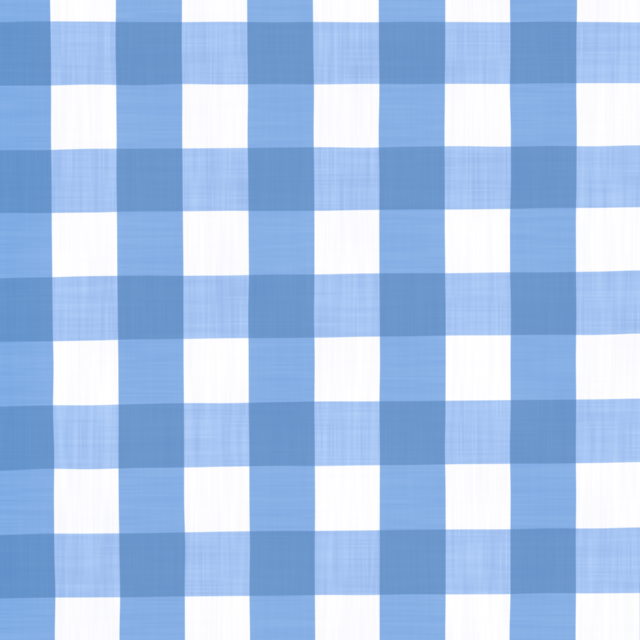
Write a Shadertoy shader that draws this pattern.

```glsl
const vec3 WHITE = vec3(0.99, 0.99, 1.0);
const vec3 WARP_BLUE = vec3(0.53, 0.69, 0.90);
const vec3 WEFT_BLUE = vec3(0.65, 0.77, 0.95);
const vec3 CROSS_BLUE = vec3(0.42, 0.59, 0.80);

const vec2 PERIOD = vec2(0.2044, 0.2005);
const vec2 BAND_WIDTH = vec2(0.1025, 0.0995);
const vec2 BAND_CENTRE = vec2(0.2354, 0.1143);

float hash(vec2 p) {
    p = fract(p * vec2(0.1031, 0.1137));
    p += dot(p, p.yx + 33.33);
    return fract((p.x + p.y) * p.x * 43.7);
}

float valueNoise(vec2 p) {
    vec2 cell = floor(p);
    vec2 f = fract(p);
    f = f * f * (3.0 - 2.0 * f);
    float low = mix(hash(cell), hash(cell + vec2(1.0, 0.0)), f.x);
    float high = mix(hash(cell + vec2(0.0, 1.0)), hash(cell + vec2(1.0, 1.0)), f.x);
    return mix(low, high, f.y);
}

// Noise centred on zero, from fine and coarse threads running along the second axis
float threadNoise(float across, float along, float seed) {
    float fine = valueNoise(vec2(across * 340.0, along * 16.0) + seed);
    float coarse = valueNoise(vec2(across * 120.0, along * 7.0) + seed * 2.0);
    return 0.6 * fine + 0.4 * coarse - 0.5;
}

// Gentle skew of the cloth, strongest at the left for warp and mid-height for weft
vec2 skewCloth(vec2 p) {
    float warpShift = (0.5 - p.y) * mix(0.009, -0.003, p.x);
    float fromBow = p.y - 0.38;
    float weftShift = pow(max(p.x, 0.0), 0.8) * (0.013 - 0.04 * fromBow * fromBow);
    return p - vec2(warpShift, weftShift);
}

// Slight waver along each woven edge
vec2 waverEdges(vec2 p) {
    vec2 waver = vec2(valueNoise(vec2(p.x * 9.0, p.y * 14.0)),
                      valueNoise(vec2(p.x * 14.0, p.y * 9.0) + 40.0));
    return p + (waver - 0.5) * 0.002;
}

// Coverage of the repeating warp (x) and weft (y) bands
vec2 bandCoverage(vec2 p, float softness) {
    vec2 offset = mod(p - BAND_CENTRE + 0.5 * PERIOD, PERIOD) - 0.5 * PERIOD;
    vec2 inside = 0.5 * BAND_WIDTH - abs(offset);
    return smoothstep(vec2(-softness), vec2(softness), inside);
}

vec3 ginghamColour(vec2 bands) {
    return mix(mix(WHITE, WARP_BLUE, bands.x),
               mix(WEFT_BLUE, CROSS_BLUE, bands.x), bands.y);
}

// Thread streaks, strongest where blue weft crosses white warp
vec3 weaveShade(vec2 p, vec2 bands) {
    float warpThreads = threadNoise(p.x, p.y, 11.0);
    float weftThreads = threadNoise(p.y, p.x, 57.0);
    float warpStrength = mix(mix(0.025, 0.012, bands.x), mix(0.065, 0.018, bands.x), bands.y);
    float weftStrength = mix(mix(0.006, 0.035, bands.x), mix(0.045, 0.015, bands.x), bands.y);
    float cloud = valueNoise(p * 11.0 + 5.0) - 0.5;
    float shade = warpThreads * warpStrength + weftThreads * weftStrength + cloud * 0.012;
    return shade * vec3(1.2, 1.0, 0.6);
}

void mainImage(out vec4 fragColor, in vec2 fragCoord) {
    vec2 uv = fragCoord / iResolution.xy;
    float softness = max(0.0016, 0.8 / iResolution.y);

    vec2 cloth = waverEdges(skewCloth(uv));
    vec2 bands = bandCoverage(cloth, softness);
    vec3 colour = ginghamColour(bands) + weaveShade(uv, bands);

    // Dye is a little deeper toward the left edge
    float dyed = max(bands.x, bands.y);
    colour -= vec3(0.025, 0.012, 0.0) * dyed * (1.0 - smoothstep(0.0, 0.15, uv.x));

    fragColor = vec4(clamp(colour, 0.0, 1.0), 1.0);
}
```
